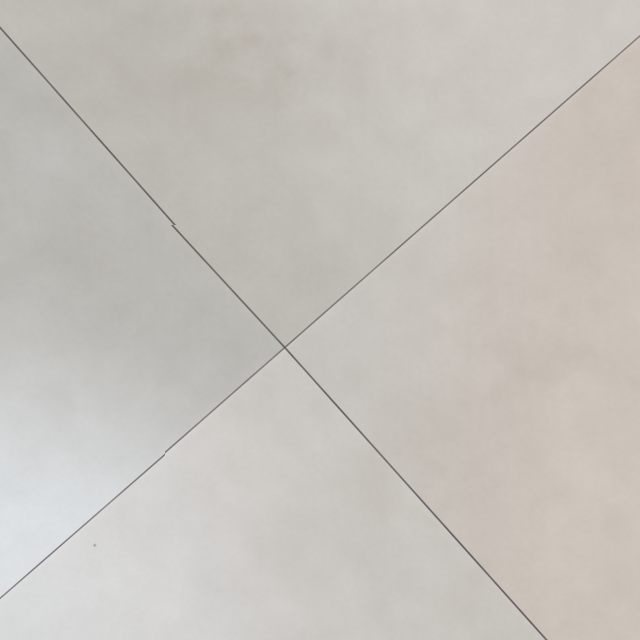
Reproduce this texture procedurally as a WebGL 2 fragment shader.

```glsl
#version 300 es
precision highp float;
// Four large stone floor tiles meeting at a slanted cross of thin dark joints.
// Signed line distances pick the tile and draw the joints; each tile has its
// own colour ramp, and layered value noise adds cloudy stains and fine grain.
uniform vec2 u_resolution;
out vec4 fragColor;

const vec2 CROSSING = vec2(0.445, 0.457);
const vec3 JOINT = vec3(0.37, 0.34, 0.35);
const vec3 STAIN = vec3(0.69, 0.655, 0.605);

float hash(vec2 p) {
  return fract(sin(dot(p, vec2(127.1, 311.7))) * 43758.5453);
}

float noise(vec2 p) {
  vec2 cell = floor(p), f = fract(p);
  f = f * f * (3.0 - 2.0 * f);
  float low = mix(hash(cell), hash(cell + vec2(1, 0)), f.x);
  float high = mix(hash(cell + vec2(0, 1)), hash(cell + vec2(1, 1)), f.x);
  return mix(low, high, f.y);
}

// Layered noise, roughly 0 to 1
float fbm(vec2 p) {
  float sum = 0.0, amp = 0.5;
  for (int i = 0; i < 5; i++) {
    sum += amp * noise(p);
    p = mat2(1.6, 1.2, -1.2, 1.6) * p + 7.3;
    amp *= 0.5;
  }
  return sum;
}

// Signed distance to the line a-b, positive on its left
float side(vec2 p, vec2 a, vec2 b) {
  vec2 d = normalize(b - a);
  return dot(p - a, vec2(-d.y, d.x));
}

// Falling joint: slightly misaligned pieces, stepped where the upper one ends
float fallingJoint(vec2 p) {
  if (p.y > 0.648) return side(p, vec2(0.0, 0.957), vec2(0.2745, 0.647));
  if (p.y > CROSSING.y) return side(p, vec2(0.271, 0.646), CROSSING);
  return side(p, CROSSING, vec2(0.854, 0.0));
}

// Rising joint, with a smaller step on the left
float risingJoint(vec2 p) {
  if (p.x < 0.258) return side(p, vec2(0.0, 0.065), vec2(0.258, 0.290));
  if (p.x < CROSSING.x) return side(p, vec2(0.258, 0.293), CROSSING);
  return side(p, CROSSING, vec2(1.0, 0.944));
}

// Colour gradient from point a to point b
vec3 ramp(vec2 p, vec2 a, vec2 b, vec3 colA, vec3 colB) {
  vec2 d = b - a;
  return mix(colA, colB, smoothstep(0.0, 1.0, dot(p - a, d) / dot(d, d)));
}

float blob(vec2 p, vec2 centre, vec2 radius) {
  vec2 q = (p - centre) / radius;
  return exp(-dot(q, q));
}

// Coverage of a line of given half width, softened over about a pixel
float stroke(float d, float halfWidth, float px) {
  return 1.0 - smoothstep(halfWidth - 0.7 * px, halfWidth + 0.7 * px, abs(d));
}

vec3 tileColour(vec2 p, float fall, float rise) {
  if (fall > 0.0 && rise > 0.0)  // top
    return ramp(p, vec2(0.36, 0.55), vec2(0.85, 0.9), vec3(0.738, 0.725, 0.70), vec3(0.80, 0.785, 0.757));
  if (rise > 0.0)  // left
    return ramp(p, vec2(0.16, 0.56), vec2(0.0, 0.15), vec3(0.73, 0.722, 0.703), vec3(0.87, 0.885, 0.895));
  if (fall > 0.0)  // right
    return ramp(p, vec2(0.48, 0.45), vec2(0.95, 0.4), vec3(0.77, 0.755, 0.735), vec3(0.797, 0.76, 0.725));
  return ramp(p, vec2(0.6, 0.3), vec2(0.0, 0.0), vec3(0.785, 0.768, 0.747), vec3(0.86, 0.863, 0.865));
}

void main() {
  vec2 p = gl_FragCoord.xy / u_resolution;
  float px = 1.0 / min(u_resolution.x, u_resolution.y);
  float fall = fallingJoint(p), rise = risingJoint(p);
  vec3 col = tileColour(p, fall, rise);

  // Cloudy wear, shifted per tile so it breaks at the joints
  vec2 shift = vec2(step(0.0, fall), step(0.0, rise)) * 13.7;
  float cloud = fbm(p * 6.0 + shift) - 0.48;
  float mottle = fbm(p * 22.0 + shift) - 0.48;
  col += cloud * vec3(0.035, 0.037, 0.04) + mottle * vec3(0.035, 0.037, 0.04);

  // Brownish stains, patchy inside soft regions
  float region = blob(p, vec2(0.40, 0.93), vec2(0.18, 0.09))
               + 0.7 * blob(p, vec2(0.72, 0.19), vec2(0.12, 0.10))
               + 0.6 * blob(p, vec2(0.59, 0.10), vec2(0.06, 0.05))
               + 0.4 * blob(p, vec2(0.85, 0.45), vec2(0.20, 0.15));
  float patches = smoothstep(0.40, 0.72, fbm(p * 14.0 + 4.0));
  col = mix(col, STAIN, 0.5 * region * patches);

  // Fine grain and one dark speck
  col += (noise(p * 200.0) - 0.5) * 0.01;
  col = mix(col, JOINT, 0.5 * blob(p, vec2(0.148, 0.148), vec2(0.002)));

  // Pale tile edges below each joint
  col += 0.025 * exp(min(rise, 0.0) / 0.006) * step(rise, 0.0);
  col += 0.015 * exp(min(fall, 0.0) / 0.005) * step(fall, 0.0);

  // Joints, uneven in strength along their length
  float wear = 0.88 + 0.24 * noise(p * 24.0);
  col = mix(col, JOINT, 0.70 * wear * stroke(rise, 0.0012, px));
  col = mix(col, JOINT, 0.82 * wear * stroke(fall, 0.0014, px));
  fragColor = vec4(col, 1.0);
}
```
